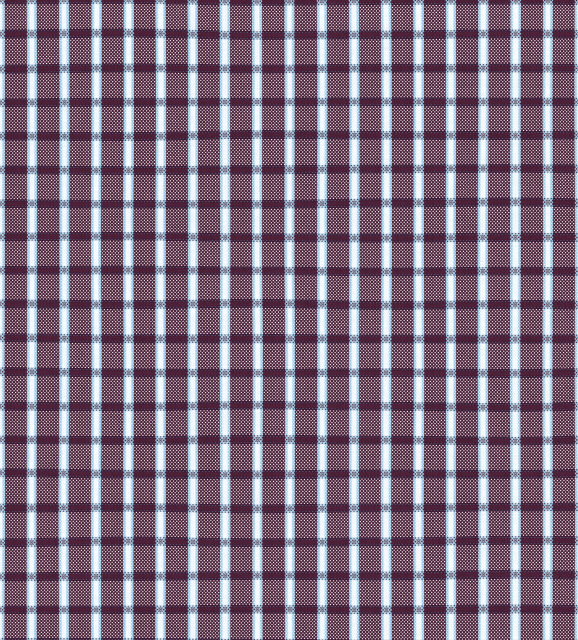
This texture is drawn by a WebGL 2 fragment shader. Its source:

```glsl
#version 300 es
precision highp float;
// Woven check cloth: white and blue warp stripes crossed by dark wine weft bands.

uniform vec2 u_resolution;
out vec4 outColor;

const float PI = 3.14159265;
const vec2 REPEATS = vec2(17.93, 18.92);   // checks across and up the canvas
const vec2 PHASE = vec2(0.015, 0.089);     // puts line centres on whole numbers
const vec2 THREADS = vec2(20.0);           // threads in one check
const float STRIPE_HALF = 0.153;
const float CORE_HALF = 0.078;
const float BAND_HALF = 0.128;
const int SAMPLES = 4;

const vec3 WINE = vec3(0.30, 0.13, 0.215);
const vec3 INK = vec3(0.22, 0.10, 0.20);
const vec3 WHITE = vec3(0.96, 0.97, 0.985);
const vec3 BLUE = vec3(0.57, 0.80, 0.915);

float hash(vec2 p) {
  vec3 q = fract(vec3(p.xyx) * 0.1031);
  q += dot(q, q.yzx + 33.33);
  return fract((q.x + q.y) * q.z);
}

float valueNoise(vec2 p) {
  vec2 i = floor(p), f = fract(p);
  f = f * f * (3.0 - 2.0 * f);
  float low = mix(hash(i), hash(i + vec2(1, 0)), f.x);
  float high = mix(hash(i + vec2(0, 1)), hash(i + vec2(1, 1)), f.x);
  return mix(low, high, f.y);
}

// 1 inside a line of the given half width, 0 outside
float line(float d, float halfWidth, float soft) {
  return 1.0 - smoothstep(halfWidth - soft, halfWidth + soft, abs(d));
}

// Slow drift of the threads, in checks
vec2 drift(vec2 cell) {
  vec2 bend = vec2(valueNoise(cell * vec2(0.6, 0.25) + 7.0),
                   valueNoise(cell * vec2(0.25, 0.6) + 41.0));
  return (bend - 0.5) * vec2(0.035, 0.09);
}

// How much weft lies on top: offset dots of a plain weave
float weftDots(vec2 thread, float threshold) {
  float over = cos(PI * thread.x) * cos(PI * thread.y);
  return smoothstep(threshold - 0.3, threshold + 0.3, over);
}

// Small diamond outline at the centre of a crossing
float diamond(vec2 d) {
  float reach = abs(d.x) / 0.065 + abs(d.y) / 0.085;
  return line(reach - 0.75, 0.22, 0.12);
}

vec3 cloth(vec2 uv) {
  vec2 cell = uv * REPEATS + PHASE;
  cell += drift(cell);
  vec2 index = floor(cell + 0.5);
  vec2 d = cell - index;
  vec2 thread = cell * THREADS;
  vec2 threadId = floor(thread + 0.5);

  // Warp: wine ground, blue stripe with beaded edges, white core
  float bead = 0.009 * cos(PI * thread.y);
  float vary = 0.012 * (hash(vec2(index.x, 3.0)) - 0.5);
  float stripe = line(d.x, STRIPE_HALF + vary + bead, 0.012);
  float core = line(d.x, CORE_HALF + vary - bead, 0.012);
  vec3 warp = mix(WINE, mix(BLUE, WHITE, core), stripe);

  // Weft: white ground, wine band with dark borders and a fine pale pick
  float band = line(d.y, BAND_HALF, 0.014);
  float border = band * (1.0 - line(d.y, 0.07, 0.015));
  float pick = line(abs(d.y) - 0.088, 0.010, 0.010);
  vec3 weft = mix(WHITE, mix(WINE, INK, border), band);
  weft = mix(weft, BLUE, pick * 0.75);
  warp = mix(warp, INK, border * (1.0 - stripe) * 0.7);

  // Interlace the threads; crossings show more weft
  float crossing = stripe * band;
  float over = weftDots(thread, mix(0.40, 0.22, crossing));
  over = max(over, crossing * diamond(d) * 0.8);
  vec3 color = mix(warp, weft, over);
  color = mix(color, BLUE * 0.9, crossing * core * 0.35);

  // Uneven yarn and soft mottling
  float yarn = hash(vec2(threadId.x, 11.0)) + hash(vec2(threadId.y, 29.0)) - 1.0;
  float mottle = valueNoise(thread * 0.35) - 0.5;
  float grain = hash(threadId) - 0.5;
  float wear = 0.05 * yarn + 0.05 * mottle + 0.09 * grain;
  return color * (1.0 + wear * (1.0 - 0.75 * stripe));
}

void main() {
  // Average a grid of samples to smooth the fine weave
  vec3 sum = vec3(0.0);
  for (int j = 0; j < SAMPLES; j++) {
    for (int i = 0; i < SAMPLES; i++) {
      vec2 offset = (vec2(i, j) + 0.5) / float(SAMPLES) - 0.5;
      sum += cloth((gl_FragCoord.xy + offset) / u_resolution);
    }
  }
  outColor = vec4(clamp(sum / float(SAMPLES * SAMPLES), 0.0, 1.0), 1.0);
}
```
